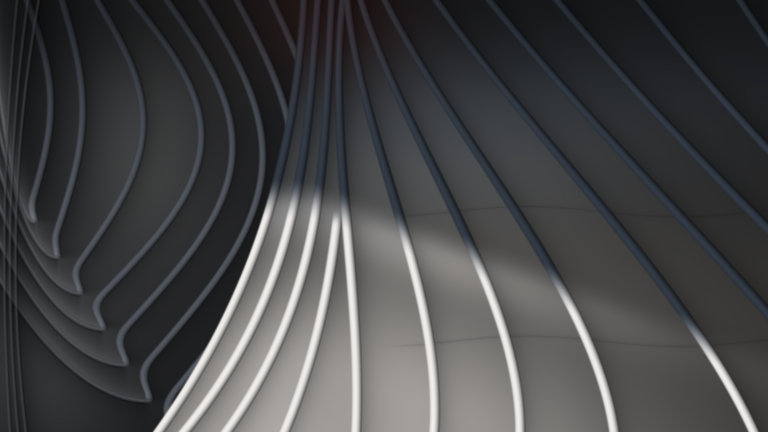
This background is drawn by a WebGL 1 fragment shader. Its source:

```glsl
precision highp float;

uniform vec2 u_resolution;

// Cubic through four values spaced evenly over t = 0..1
float cubicThrough(vec4 v, float t) {
    float a = t * 3.0, b = a - 1.0, c = a - 2.0, d = a - 3.0;
    return -v.x * b * c * d / 6.0 + v.y * a * c * d / 2.0
           - v.z * a * b * d / 2.0 + v.w * a * b * c / 6.0;
}

// Signed distance to a curve x(y), positive on its right
float curveDistance(vec4 rows, vec2 p) {
    float x = cubicThrough(rows, p.y);
    float slope = (cubicThrough(rows, p.y + 0.01) - x) / 0.01;
    return (p.x - x) / sqrt(1.0 + slope * slope);
}

vec4 leftFan(float i) {
    return vec4(0.704 + 0.032 * i, 0.662 + 0.044 * i,
                0.556 + 0.067 * i, 0.366 + i * (0.042 + 0.0185 * i));
}

vec4 rightFan(float i) {
    float s = i + 0.35 * step(3.5, i);
    return vec4(0.794 + s * s * (0.0095 + 0.00044 * s),
                0.789 + s * (0.0787 + 0.0074 * s),
                0.815 + s * (0.1505 + 0.0037 * s),
                0.824 + s * (0.1713 + 0.0093 * s));
}

// Rounded strip with a soft shadow on its right
vec3 addRib(vec3 base, float d, float width, vec3 tint, float alpha) {
    float aa = 1.5 / u_resolution.y;
    float shadow = smoothstep(0.0, width, d) * exp(-max(d, 0.0) / 0.03);
    base *= 1.0 - 0.38 * alpha * shadow;
    float across = d / width + 0.3;
    float mask = 1.0 - smoothstep(width - aa, width + aa, abs(d));
    return mix(base, tint * (1.08 - 0.42 * across * across), mask * alpha);
}

float glow(vec2 p, vec2 centre, vec2 size) {
    vec2 q = (p - centre) / size;
    return exp(-dot(q, q));
}

// Bulging ribs and the scalloped shells that hang from their tips
vec3 cavity(vec2 p) {
    vec3 col = vec3(0.105, 0.108, 0.115);
    col += vec3(0.15, 0.15, 0.145) * glow(p, vec2(0.34, 0.38), vec2(0.2, 0.3));
    col += vec3(0.12) * glow(p, vec2(0.1, 0.83), vec2(0.2, 0.25));
    vec3 ribTint = mix(vec3(0.19, 0.21, 0.24), vec3(0.29, 0.31, 0.34),
                       smoothstep(0.0, 0.5, p.y));
    for (float i = -1.0; i < 7.0; i++) {
        vec2 tip = vec2(0.134 + 0.053 * i, 0.597 + 0.083 * i);
        float top = 0.144 + 0.081 * i;
        float bulge = 0.046 + 0.145 * smoothstep(-0.3, 2.2, i);
        float t = p.y / tip.y;
        float phase = 3.57 * t;
        float settle = 1.0 - smoothstep(0.88, 1.0, t);
        float x = mix(top, tip.x, t) + bulge * sin(phase) * settle;
        float slope = (tip.x - top + bulge * 3.57 * cos(phase) * settle) / tip.y;
        float d = (p.x - x) / sqrt(1.0 + slope * slope);
        col = addRib(col, d, 0.0085, ribTint, 1.0 - smoothstep(0.985, 1.01, t));

        float u = 1.0 - p.x / tip.x;
        float fall = 0.56 * u / tip.x;
        float shell = (p.y - tip.y + 0.28 * u * u) / sqrt(1.0 + fall * fall);
        float inside = smoothstep(-0.02, 0.04, u) * step(i, 4.5);
        col += 0.12 * inside * exp(-abs(shell) / 0.025) * step(shell, 0.0);
        col = addRib(col, shell, 0.005, vec3(0.26, 0.27, 0.29), 0.8 * inside);
    }
    // Thin strips along the left border
    for (float i = 0.0; i < 3.0; i++) {
        float lift = 1.0 - p.y / 0.6;
        float x = 0.01 + 0.013 * i + (0.03 + 0.012 * i) * lift * lift;
        col = addRib(col, p.x - x, 0.004, vec3(0.24, 0.25, 0.27), 0.6);
    }
    return col;
}

// Sweeping panels, partly lit below a slanting shadow edge
vec3 fan(vec2 p) {
    float depth = p.y - 0.44 - 0.36 * max(p.x - 0.72, 0.0);
    float lit = smoothstep(-0.035, 0.045, depth);
    float fade = 1.0 - 0.78 * smoothstep(0.95, 1.65, p.x);
    float body = glow(vec2(p.x, 0.0), vec2(0.95, 0.0), vec2(0.62, 1.0));
    float shade = 0.115 + 0.21 * body * smoothstep(-0.05, 0.43, p.y);
    shade += 0.07 * smoothstep(0.35, 0.8, p.y) * smoothstep(1.0, 1.6, p.x);
    float beam = exp(-pow((depth - 0.055) / 0.065, 2.0));
    shade += lit * fade * (0.1 + 0.13 * beam + 0.2 * smoothstep(0.08, 0.42, depth));
    shade += 0.1 * lit * (1.0 - smoothstep(0.6, 0.82, p.x));
    vec3 col = shade * mix(vec3(0.92, 0.99, 1.08), vec3(1.02, 1.0, 0.98),
                           smoothstep(0.1, 0.65, p.y));
    // Panel seams
    for (float i = 0.0; i < 2.0; i++) {
        float seam = p.y - 0.49 - 0.3 * i - 0.012 * sin(p.x * 9.0);
        col *= 1.0 - 0.12 * exp(-abs(seam) / 0.003) * smoothstep(0.85, 1.0, p.x);
    }
    vec3 tint = mix(vec3(0.18, 0.21, 0.25), vec3(0.87, 0.86, 0.85),
                    smoothstep(-0.03, 0.07, depth));
    float width = mix(0.0085, 0.0115, smoothstep(0.1, 0.6, p.y));
    for (float i = 0.0; i < 4.0; i++) {
        float visible = i < 2.5 ? 1.0 : smoothstep(0.48, 0.52, p.y);
        col = addRib(col, curveDistance(leftFan(i), p), width, tint, visible);
    }
    for (float i = 0.0; i < 9.0; i++) {
        col = addRib(col, curveDistance(rightFan(i), p), width, tint, 1.0);
    }
    return col;
}

void main() {
    // Height is one unit, with y measured down from the top
    vec2 p = vec2(gl_FragCoord.x, u_resolution.y - gl_FragCoord.y) / u_resolution.y;
    float aa = 1.5 / u_resolution.y;
    float border = curveDistance(leftFan(0.0), p) + 0.01;
    vec3 col = mix(cavity(p), fan(p), smoothstep(-aa, aa, border));
    // Faint red spill and darkening at the top
    col += vec3(0.07, 0.012, 0.005) * glow(p, vec2(0.76, 0.03), vec2(0.22, 0.14));
    col *= 0.78 + 0.22 * smoothstep(0.0, 0.25, p.y);
    gl_FragColor = vec4(col, 1.0);
}
```
